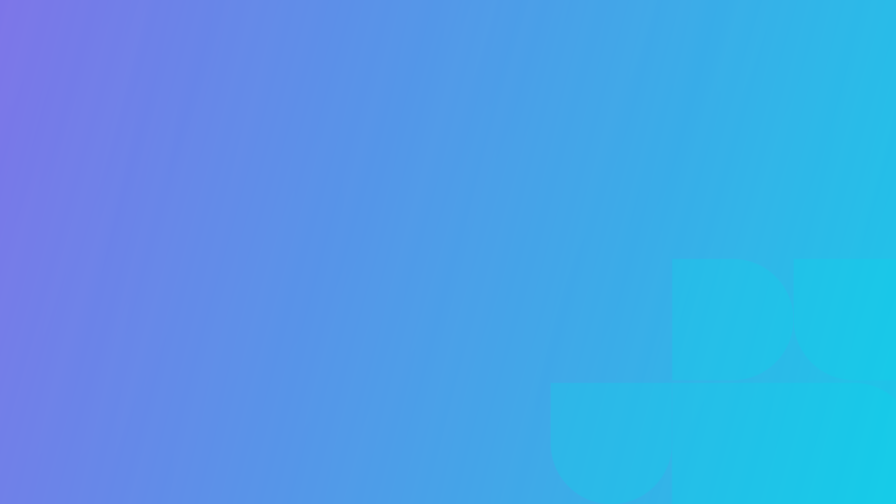
This background is drawn by a Shadertoy shader. Its source:

```glsl
// A violet to cyan gradient slanted across the canvas, with faint streaks
// along the slant and translucent rounded tiles in the lower right corner.
// Tiles are distance functions; streaks come from stretched gradient noise.

vec2 hashGradient(vec2 cell) {
    vec2 h = vec2(dot(cell, vec2(127.1, 311.7)), dot(cell, vec2(269.5, 183.3)));
    return 2.0 * fract(sin(h) * 43758.5) - 1.0;
}

float gradientNoise(vec2 p) {
    vec2 i = floor(p), f = fract(p);
    vec2 u = f * f * f * (f * (f * 6.0 - 15.0) + 10.0);
    vec2 e = vec2(1.0, 0.0);
    float low = mix(dot(hashGradient(i), f),
                    dot(hashGradient(i + e.xy), f - e.xy), u.x);
    float high = mix(dot(hashGradient(i + e.yx), f - e.yx),
                     dot(hashGradient(i + e.xx), f - e.xx), u.x);
    return mix(low, high, u.y);
}

// Corner radii: top right, bottom right, top left, bottom left
float roundedBox(vec2 p, vec2 halfSize, vec4 radii) {
    vec2 side = p.x > 0.0 ? radii.xy : radii.zw;
    float radius = p.y > 0.0 ? side.x : side.y;
    vec2 q = abs(p) - halfSize + radius;
    return min(max(q.x, q.y), 0.0) + length(max(q, 0.0)) - radius;
}

void mainImage(out vec4 fragColor, in vec2 fragCoord) {
    vec2 p = fragCoord / iResolution.y;
    p.x += 0.5 * (16.0 / 9.0 - iResolution.x / iResolution.y);
    float pixel = 1.0 / iResolution.y;

    // Slanted gradient
    float across = p.x + 0.28 * (1.0 - p.y);
    vec3 color = mix(vec3(0.49, 0.46, 0.91), vec3(0.11, 0.777, 0.91),
                     clamp(across / 2.058, 0.0, 1.0));

    // Thin and broad streaks, stretched along the slant
    float streaks = 0.6 * gradientNoise(vec2(across * 38.0, p.y * 1.6))
                  + 0.4 * gradientNoise(vec2(across * 13.0, p.y * 0.9 + 7.0));
    color += 0.016 * streaks * vec3(1.0, 0.7, 0.2);

    // Tiles: D shape, lower left round, U shape, wide slab
    float r = 0.1203;
    vec2 tile = vec2(r);
    float d = roundedBox(p - vec2(1.454, 0.366), tile, vec4(r, r, 0.0, 0.0));
    d = min(d, roundedBox(p - vec2(1.695, 0.366), tile, vec4(0.0, 0.0, 0.0, r)));
    d = min(d, roundedBox(p - vec2(1.213, 0.120), tile, vec4(0.0, r, 0.0, r)));
    d = min(d, roundedBox(p - vec2(1.574, 0.120), vec2(2.0 * r, r),
                          vec4(r, 0.0, 0.0, 0.0)));
    float cover = smoothstep(pixel, -pixel, d);
    color = mix(color, vec3(0.0, 0.86, 0.91), 0.25 * cover);

    fragColor = vec4(color, 1.0);
}
```
